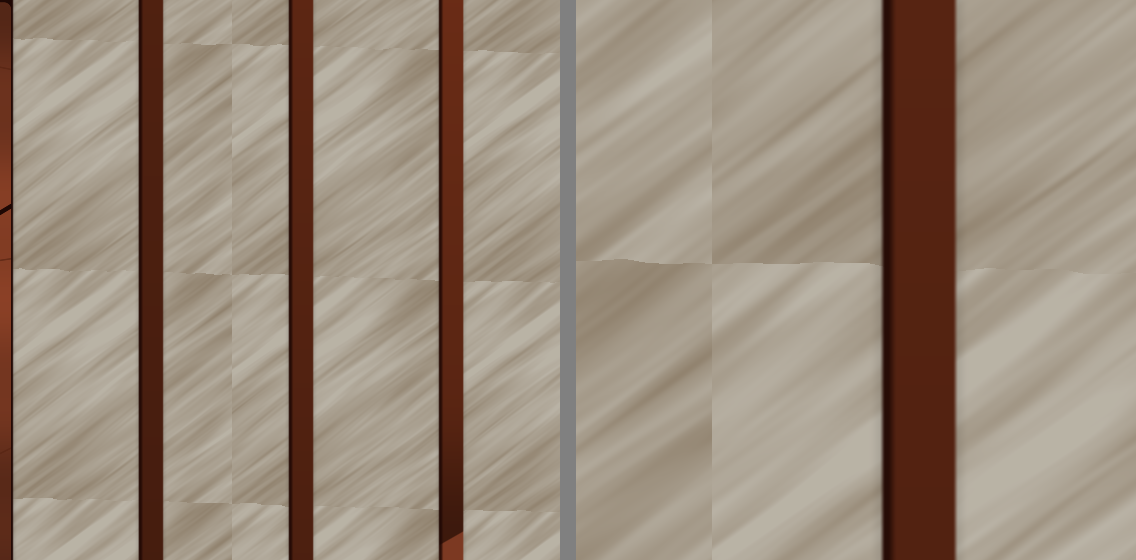
Left: the whole. Right: its middle third, enlarged.
Reproduce this texture procedurally as a WebGL 1 fragment shader.

```glsl
precision highp float;
// Pale diagonal-grained wood planks divided by dark rust-red vertical grooves.
uniform vec2 u_resolution;

const vec3 PALE_WOOD = vec3(0.705, 0.675, 0.62);
const vec3 GRAIN_TAN = vec3(0.53, 0.465, 0.38);
const vec3 RUST = vec3(0.34, 0.14, 0.07);
const vec3 BRIGHT_RUST = vec3(0.53, 0.245, 0.145);
const vec3 DEEP_SHADOW = vec3(0.12, 0.03, 0.015);

const float GROOVE_PITCH = 0.268;
const float GROOVE_HALF = 0.0218;
const float GROOVE_START = 0.0015;
const float TILE_SIZE = 0.41;

float hash(vec2 p) {
  return fract(sin(dot(p, vec2(127.1, 311.7))) * 4375.85);
}

// Cellular noise: each cell adds a soft light or dark spot, about -0.5 to 0.5.
float cellSpots(vec2 p) {
  vec2 cell = floor(p);
  float sum = 0.0;
  for (int j = -1; j <= 1; j++) {
    for (int i = -1; i <= 1; i++) {
      vec2 id = cell + vec2(float(i), float(j));
      vec2 center = id + vec2(hash(id), hash(id + 37.0));
      float spot = 1.0 - smoothstep(0.0, 1.0, length(p - center));
      sum += (hash(id + 71.0) - 0.5) * spot;
    }
  }
  return sum;
}

// Grain coordinates: x runs across the fibres, y along them.
vec2 grainSpace(vec2 p) {
  vec2 along = vec2(0.79, 0.613);
  return vec2(dot(p, vec2(-along.y, along.x)), dot(p, along));
}

vec3 woodColor(vec2 uv) {
  // Square veneer tiles with slightly sloping, ragged horizontal seams
  float ragged = 0.006 * cellSpots(grainSpace(uv) * vec2(70.0, 8.0));
  vec2 seam = vec2(0.004, 0.932 - 0.0275 * uv.x + ragged);
  vec2 local = fract((uv - seam) / TILE_SIZE);

  // Long streaks, medium fibres and fine hairs
  vec2 g = grainSpace(local);
  g.x += 0.006 * sin(g.y * 5.0 + g.x * 9.0);
  float grain = 0.50 * cellSpots(g * vec2(17.0, 2.2) + 5.0)
              + 0.50 * cellSpots(g * vec2(38.0, 3.2) + 19.0)
              + 0.28 * cellSpots(g * vec2(90.0, 6.0) + 43.0);

  // Tan patches in two opposite corners, pale sapwood near the top left
  float patches = 0.24 * (1.0 - smoothstep(0.0, 0.55, length(local - vec2(0.15, 0.1))))
                + 0.26 * (1.0 - smoothstep(0.0, 0.40, length(local - vec2(0.8, 1.0))))
                - 0.12 * (1.0 - smoothstep(0.0, 0.40, length(local - vec2(0.05, 0.95))));
  return mix(GRAIN_TAN, PALE_WOOD, clamp(0.80 + grain - patches, 0.0, 1.12));
}

// Coverage of a sloping line through (0, height).
float crackLine(vec2 p, float height, float slope, float width, float soft) {
  float d = abs(p.y - height - slope * p.x) / sqrt(1.0 + slope * slope);
  return 1.0 - smoothstep(width, width + soft, d);
}

// The exposed left strip: brighter rust with cracks.
vec3 crackedStrip(vec2 uv, float soft) {
  float glow = 0.82 + 0.18 * sin(uv.y * 6.0 - 1.6) + 0.04 * sin(uv.y * 31.0);
  vec3 color = BRIGHT_RUST * glow;
  for (int i = 0; i < 3; i++) {
    float n = float(i);
    float crack = crackLine(uv, 0.19 + 0.345 * n, 0.5 - 0.35 * n, 0.0005, soft);
    color = mix(color, RUST, 0.7 * crack);
  }
  float split = crackLine(uv, 0.62, 0.6, 0.003, soft);
  float corner = smoothstep(0.0, soft, length(max(uv - vec2(0.007, 0.983), 0.0)) - 0.012);
  return mix(color, DEEP_SHADOW, max(split, corner));
}

vec3 grooveColor(vec2 uv, float index, float across, float soft) {
  // Grooves further right catch more light from above
  float light = 0.72 + 0.08 * index + (0.05 + 0.07 * index) * uv.y;
  vec3 color = RUST * light;

  // The last groove darkens downward and ends in a slanted bright chip
  float last = step(2.5, index);
  color *= mix(1.0, mix(0.72, 1.0, smoothstep(0.04, 0.3, uv.y)), last);
  float slant = uv.y - 0.028 - 0.57 * (uv.x - 0.787);
  color = mix(color, BRIGHT_RUST * 0.92, last * (1.0 - smoothstep(-soft, soft, slant)));

  if (index < 0.5) color = crackedStrip(uv, soft);

  // Plank shadow along the left wall
  float shadow = 1.0 - smoothstep(0.003, 0.009, across + GROOVE_HALF);
  return mix(color, DEEP_SHADOW, 0.85 * shadow);
}

void main() {
  vec2 uv = gl_FragCoord.xy / u_resolution;
  float soft = max(0.0018, 1.0 / u_resolution.y);

  // Nearest groove and the signed distance from its centre line
  float index = floor((uv.x - GROOVE_START) / GROOVE_PITCH + 0.5);
  float across = uv.x - GROOVE_START - index * GROOVE_PITCH;
  float edge = abs(across) - GROOVE_HALF;

  vec3 wood = woodColor(uv);
  wood *= 1.0 - 0.08 * (1.0 - smoothstep(0.0, 0.008, edge));
  vec3 groove = grooveColor(uv, index, across, soft);
  gl_FragColor = vec4(mix(groove, wood, smoothstep(-soft, soft, edge)), 1.0);
}
```
